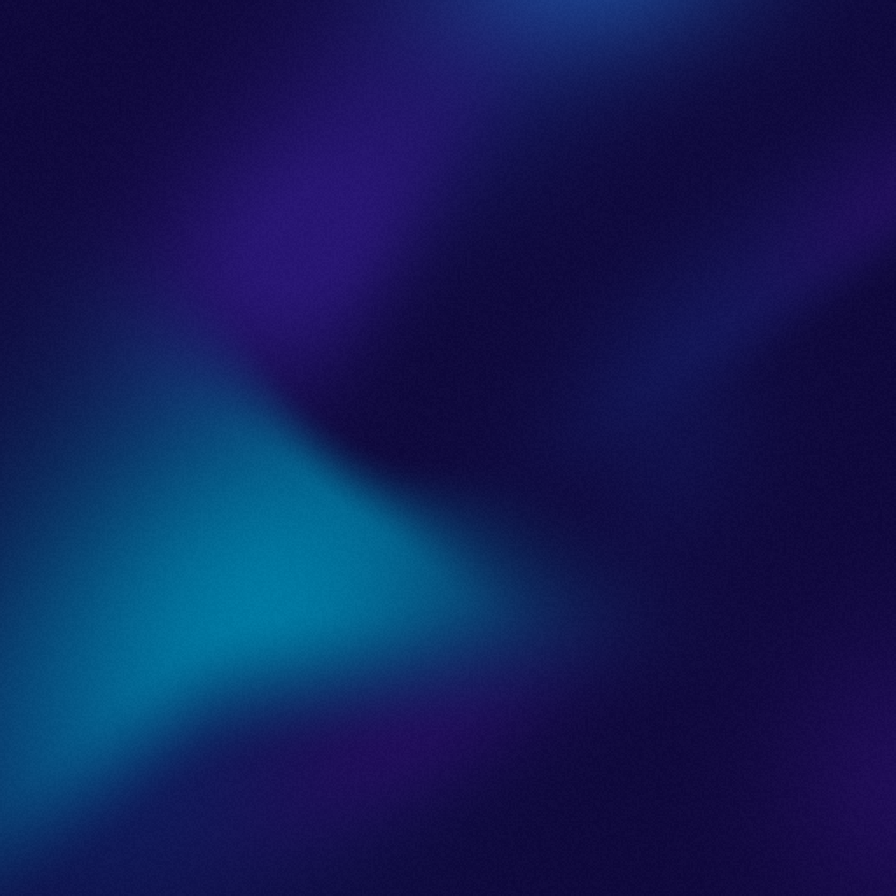
Give the GLSL for this background, as a three.js fragment shader.

```glsl
// Deep indigo backdrop with soft folds of teal, violet and blue light.
// Each fold is a rotated Gaussian glow, cut on one side by a feathered
// curved edge, then blended over the base; fine hashed grain covers all.

varying vec2 vUv;

const vec3 INDIGO = vec3(0.060, 0.036, 0.235);
const vec3 NAVY   = vec3(0.055, 0.130, 0.380);
const vec3 TEAL   = vec3(0.000, 0.475, 0.635);
const vec3 VIOLET = vec3(0.155, 0.085, 0.450);
const vec3 PLUM   = vec3(0.140, 0.055, 0.370);
const vec3 AZURE  = vec3(0.110, 0.280, 0.580);
const vec3 DUSK   = vec3(0.075, 0.105, 0.370);

const float GRAIN_CELLS = 512.0;
const float GRAIN_AMOUNT = 0.022;

// Sine-free hash of a cell, 0 to 1
float hash(vec2 cell) {
  vec3 q = fract(cell.xyx * 0.1031);
  q += dot(q, q.yzx + 33.33);
  return fract((q.x + q.y) * q.z);
}

// Gaussian glow; its first spread runs along the given angle
float glow(vec2 p, vec2 center, vec2 spread, float angle) {
  vec2 d = p - center;
  float c = cos(angle);
  float s = sin(angle);
  vec2 q = vec2(c * d.x + s * d.y, c * d.y - s * d.x) / spread;
  return exp(-0.5 * dot(q, q));
}

// Feathered half-plane: 1 where the signed distance is positive
float feather(float d, float width) {
  return smoothstep(-width, width, d);
}

// Straight line through a point, as a height over x
float line(float x, vec2 through, float slope) {
  return through.y + slope * (x - through.x);
}

float smoothMax(float a, float b, float k) {
  return 0.5 * (a + b + sqrt((a - b) * (a - b) + k * k));
}

float smoothMin(float a, float b, float k) {
  return -smoothMax(-a, -b, k);
}

// Violet fold with a blue crest, cut by a curve on its right
vec3 addUpperFold(vec3 color, vec2 p) {
  float h = p.y - 0.58;
  float edge = 0.41 + 0.40 * h + 0.45 * h * h;
  float cut = feather(edge - p.x, 0.085);
  float ridge = glow(p, vec2(0.40, 0.81), vec2(0.21, 0.105), 0.86);
  float shoulder = glow(p, vec2(0.31, 0.70), vec2(0.12, 0.09), 0.4);
  float wash = glow(p, vec2(0.57, 0.90), vec2(0.18, 0.08), 0.75);
  float crest = glow(p, vec2(0.66, 1.04), vec2(0.13, 0.075), 0.15);
  color = mix(color, DUSK, 0.55 * wash);
  color = mix(color, VIOLET, cut * min(0.75 * ridge + 0.45 * shoulder, 1.0));
  return mix(color, AZURE, 0.85 * crest);
}

// Faint blue ridge that turns violet toward the right border
vec3 addRightFold(vec3 color, vec2 p) {
  float cut = feather(p.y - line(p.x, vec2(1.0, 0.735), 0.73), 0.055);
  float ridge = glow(p, vec2(0.84, 0.635), vec2(0.17, 0.075), 0.68);
  float haze = glow(p, vec2(0.75, 0.52), vec2(0.07, 0.10), -0.3);
  float tip = glow(p, vec2(1.0, 0.77), vec2(0.12, 0.06), 0.65);
  color = mix(color, DUSK, 0.45 * haze);
  color = mix(color, DUSK, 0.75 * ridge * cut);
  return mix(color, PLUM, 0.75 * tip * cut);
}

// Plum glows and navy haze along the bottom
vec3 addLowerFold(vec3 color, vec2 p) {
  float cut = feather(p.y - line(p.x, vec2(0.50, 0.11), 0.6), 0.10);
  float plum = glow(p, vec2(0.46, 0.17), vec2(0.15, 0.075), 0.4);
  float corner = glow(p, vec2(1.02, 0.13), vec2(0.11, 0.12), 0.0);
  float haze = glow(p, vec2(0.15, 0.14), vec2(0.21, 0.14), 0.35);
  color = mix(color, NAVY, 0.80 * haze);
  color = mix(color, PLUM, 0.85 * plum * cut);
  return mix(color, PLUM, 0.75 * corner);
}

// Bright teal fold between two bent edges
vec3 addTealFold(vec3 color, vec2 p) {
  float top = smoothMax(line(p.x, vec2(0.36, 0.485), -1.0),
                        line(p.x, vec2(0.40, 0.455), -0.45), 0.03);
  float bottom = smoothMin(line(p.x, vec2(0.15, 0.16), 0.85),
                           line(p.x, vec2(0.27, 0.235), 0.08), 0.04);
  float blur = mix(0.05, 0.11, smoothstep(0.03, 0.22, abs(p.x - 0.38)));
  float cut = feather(top - p.y, blur) * feather(p.y - bottom, 0.085);
  float light = glow(p, vec2(0.29, 0.315), vec2(0.27, 0.175), 0.785);
  return mix(color, TEAL, light * cut);
}

void main() {
  vec2 p = vUv;
  vec3 color = INDIGO;
  color = addUpperFold(color, p);
  color = addRightFold(color, p);
  color = addLowerFold(color, p);
  color = addTealFold(color, p);

  // Film grain on a fixed grid of the canvas
  float grain = hash(floor(p * GRAIN_CELLS)) - 0.5;
  gl_FragColor = vec4(color + GRAIN_AMOUNT * grain, 1.0);
}
```
